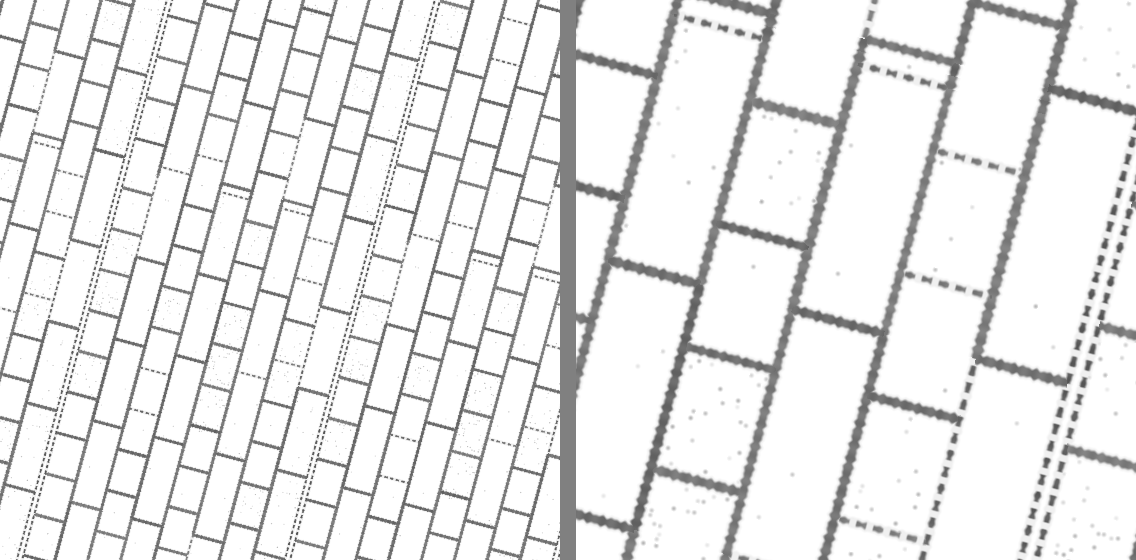
Left, the full canvas; right, a detail of the centre.
Give the GLSL for this pattern, as a three.js fragment shader.

```glsl
// Tilted paving of alternating square and long bricks with worn grey joints and dashed tile seams.
varying vec2 vUv;

const float TILT = 0.2618;                   // radians, clockwise
const vec2 TILE = vec2(0.4622, 0.7708);      // one repeat, in canvas units
const vec2 BRICK = vec2(0.05664, 0.07552);   // column width, square length
const vec2 COUNT = vec2(8.0, 10.0);          // columns and squares per repeat
const vec2 ORIGIN = vec2(0.2969, 0.2292);    // corner of a repeat, tilted axes
const float HALF_WIDTH = 0.0027;
const float THIN_WIDTH = 0.0016;
const float SOFT = 0.0011;                   // edge smoothing
const float HALO = 0.0015;                   // pale fringe beside the joints
const float DASH = 0.0104;
const float SPECK_GRID = 0.0042;
const float PAPER = 1.0;
const float FRINGE = 0.94;
const float JOINT_DARK = 0.40;
const float JOINT_LIGHT = 0.50;
const float SEAM_DARK = 0.36;

float hash(vec2 p) {
  p = 50.0 * fract(p * 0.3183099 + vec2(0.71, 0.113));
  return fract(p.x * p.y * (p.x + p.y));
}

float stroke(float dist, float halfWidth) {
  return 1.0 - smoothstep(halfWidth - SOFT, halfWidth + SOFT, dist);
}

float dashes(float along) {
  return smoothstep(-0.5, 0.3, sin(6.2832 * along / DASH) + 0.2);
}

// Uneven edge: layered sines along the line.
float ragged(float along, float seed) {
  return 1.0 + 0.16 * sin(880.0 * along + 6.0 * seed)
             + 0.12 * sin(1430.0 * along + 17.0 * seed);
}

// Grey level of one joint; thin joints break into dashes.
float jointShade(float dist, float along, float seed, float thin, float dark) {
  float width = mix(HALF_WIDTH * (0.88 + 0.24 * seed), THIN_WIDTH, thin);
  width *= ragged(along, seed);
  float gaps = mix(1.0, dashes(along), thin);
  float tone = mix(mix(JOINT_DARK, JOINT_LIGHT, fract(seed * 7.3)), SEAM_DARK, dark);
  tone += 0.03 * sin(610.0 * along + 9.0 * seed);
  float fringe = mix(PAPER, FRINGE, stroke(dist, width + HALO));
  return mix(fringe, tone, stroke(dist, width) * gaps);
}

// Cellular dots scattered over a brick.
float specks(vec2 p, float density) {
  vec2 cell = floor(p / SPECK_GRID);
  float pick = hash(cell);
  vec2 offset = 0.3 + 0.4 * vec2(hash(cell + 31.0), hash(cell + 57.0));
  float dist = length(p - (cell + offset) * SPECK_GRID);
  return stroke(dist, 0.0011) * step(pick, density);
}

void main() {
  // Tilted axes: x across the columns, y down along them.
  vec2 p = vec2(vUv.x, 1.0 - vUv.y);
  float c = cos(TILT);
  float s = sin(TILT);
  p = vec2(c * p.x + s * p.y, c * p.y - s * p.x) - ORIGIN;

  // Repeat with the seam split evenly around the tile border.
  vec2 seam = TILE - COUNT * BRICK;
  vec2 q = mod(p + 0.5 * seam, TILE) - 0.5 * seam;
  vec2 unit = q / BRICK;
  float column = clamp(floor(unit.x), 0.0, COUNT.x - 1.0);
  float isLong = mod(column, 2.0);

  // Lines between columns; the outer pair forms the dashed seam.
  float line = clamp(floor(unit.x + 0.5), 0.0, COUNT.x);
  float lineSeed = hash(vec2(line + 3.0, floor(unit.y * 0.5) + 19.0));
  float onSeam = 1.0 - step(0.5, line) * step(line, COUNT.x - 0.5);
  float lineThin = max(onSeam, step(0.92, lineSeed));
  float shade = jointShade(abs(q.x - line * BRICK.x), q.y, lineSeed, lineThin, onSeam);

  // Cross joints: long bricks span two squares and start half a square off.
  float joint = mix(floor(unit.y) + 0.5, 2.0 * floor(unit.y * 0.5 + 0.5), isLong);
  float jointSeed = hash(vec2(column + 11.0, joint * 2.0 + 5.0));
  float atSeam = isLong * (1.0 - step(0.5, joint));
  float jointThin = max(atSeam, step(0.88, jointSeed));
  float cross = jointShade(abs(q.y - joint * BRICK.y), q.x, jointSeed, jointThin, 0.0);
  float inside = step(0.0, q.x) * step(q.x, COUNT.x * BRICK.x);
  float innerColumn = step(abs(column - 4.0), 1.5);
  float present = inside * mix(1.0, innerColumn, atSeam);
  present *= step(0.0, unit.y) * step(unit.y, COUNT.y) + isLong
           * (1.0 - step(0.0, unit.y) * step(unit.y, COUNT.y));
  shade = min(shade, mix(PAPER, cross, present));

  // Worn bricks carry more specks than clean ones.
  float row = mix(mod(floor(unit.y + 0.5), COUNT.y), floor(unit.y * 0.5) + 0.5, isLong);
  float wear = step(0.72, hash(vec2(column + 23.0, row * 2.0 + 41.0)));
  float density = mix(0.002, mix(0.10, 0.025, isLong), wear);
  float dotTone = mix(0.70, 0.92, hash(floor(q / SPECK_GRID) + 83.0));
  shade = min(shade, mix(PAPER, dotTone, specks(q, density) * inside));

  gl_FragColor = vec4(vec3(shade), 1.0);
}
```
